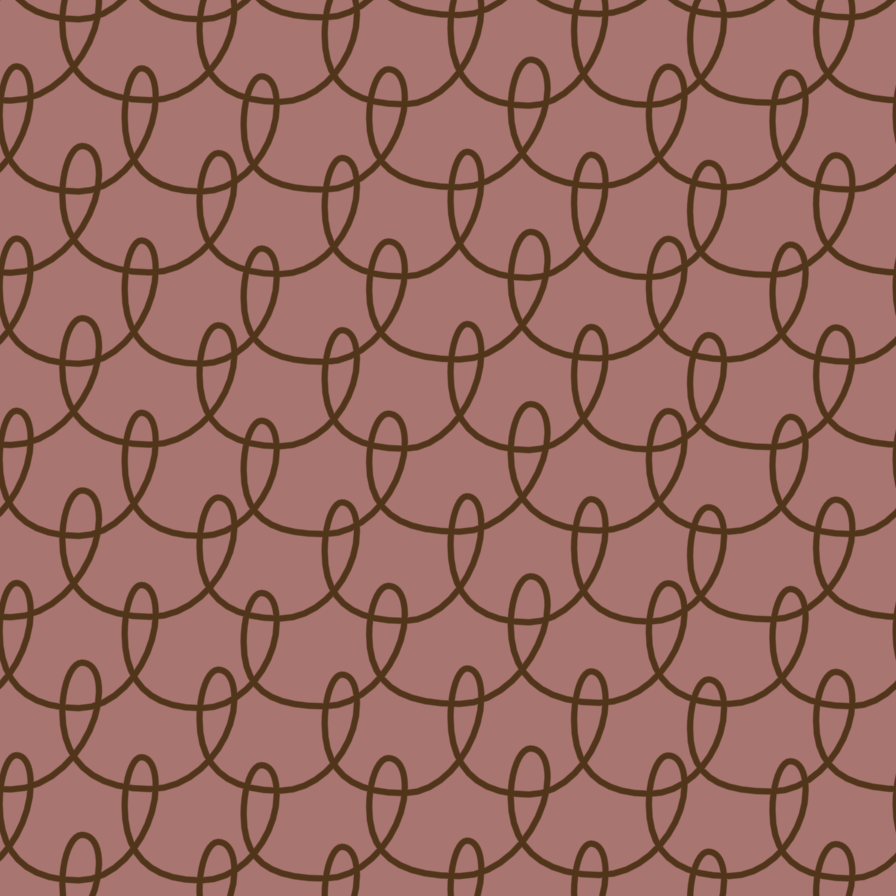
Write a Shadertoy shader that draws this pattern.

```glsl
const float TAU = 6.2831853;
const float ROW_PITCH = 0.6727;  // unit: spacing of loops along a row
const float FIRST_ROW = 0.411;

float segmentDistance(vec2 p, vec2 a, vec2 b) {
    vec2 pa = p - a, ba = b - a;
    return length(pa - ba * clamp(dot(pa, ba) / dot(ba, ba), 0.0, 1.0));
}

float bezierDistance(vec2 p, vec2 a, vec2 b, vec2 c, vec2 d) {
    float dist = 1e3;
    vec2 last = a;
    for (int i = 1; i <= 10; i++) {
        float t = float(i) / 10.0, s = 1.0 - t;
        vec2 next = s * s * s * a + 3.0 * s * t * (s * b + t * c) + t * t * t * d;
        dist = min(dist, segmentDistance(p, last, next));
        last = next;
    }
    return dist;
}

// Loop top (xy), width factor (z) and height of the following swag (w)
vec4 loopShape(float column, float row) {
    bool odd = mod(row, 2.0) > 0.5;
    float angle = column * TAU / 7.0;
    vec4 phase = odd ? vec4(1.28, -2.12, -1.04, 2.28) : vec4(-1.57, -0.9, 2.45, -3.03);
    vec4 wave = cos(angle * vec4(1.0, 2.0, 1.0, 2.0) + phase);
    float sway = cos(angle + (odd ? -3.6 : 0.3));
    float level = row * ROW_PITCH + FIRST_ROW;
    vec2 top = vec2(column + (odd ? 0.12 : 0.62), level);
    top += vec2(dot(wave.xy, vec2(0.082, 0.032)), -dot(wave.zw, vec2(0.027, 0.046)));
    return vec4(top, 1.0 + 0.09 * sway, level - 0.942 + 0.022 * sway);
}

// Thread from one loop top, through the swag, to the next loop top
float threadDistance(vec2 p, float column, float row) {
    vec4 from = loopShape(column, row), to = loopShape(column + 1.0, row);
    float gap = to.x - from.x;
    vec2 left = from.xy + vec2(-0.141 * from.z, -0.383);
    vec2 right = to.xy + vec2(0.123 * to.z, -0.228);
    vec2 swag = vec2(0.5 * (from.x + to.x), from.w);

    float dist = bezierDistance(p, from.xy, from.xy - vec2(0.075 * from.z, 0.0),
                                left + vec2(0.0, 0.21), left);
    dist = min(dist, bezierDistance(p, left, left - vec2(0.0, 0.36),
                                    swag - vec2(0.45 * gap, 0.0), swag));
    dist = min(dist, bezierDistance(p, swag, swag + vec2(0.35 * gap, 0.0),
                                    right - vec2(0.0, 0.32), right));
    return min(dist, bezierDistance(p, right, right + vec2(0.0, 0.146),
                                    to.xy + vec2(0.075 * to.z, 0.0), to.xy));
}

void mainImage(out vec4 fragColor, in vec2 fragCoord) {
    vec2 p = 7.0 * fragCoord / iResolution.y;
    float pixel = 7.0 / iResolution.y;

    // Nearest thread among the overlapping rows
    float dist = 1e3;
    float baseRow = floor((p.y - FIRST_ROW) / ROW_PITCH);
    for (int j = 0; j < 3; j++) {
        float row = baseRow + float(j);
        float baseColumn = floor(p.x - (mod(row, 2.0) > 0.5 ? 0.12 : 0.62));
        for (int i = -1; i <= 1; i++)
            dist = min(dist, threadDistance(p, baseColumn + float(i), row));
    }

    float ink = 1.0 - smoothstep(-pixel, pixel, dist - 0.0245);
    vec3 color = mix(vec3(0.66, 0.46, 0.44), vec3(0.315, 0.207, 0.104), ink);
    fragColor = vec4(color, 1.0);
}
```
